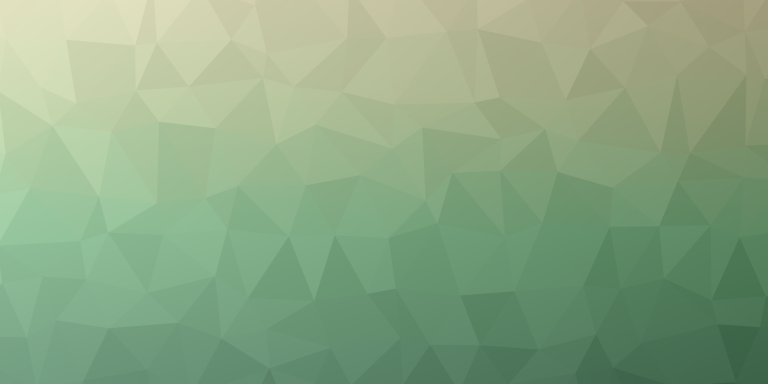
Give the GLSL for this background, as a WebGL 1 fragment shader.

```glsl
precision highp float;

uniform vec2 u_resolution;

// Mesh, in units of the canvas height
const vec2 CELL = vec2(0.138, 0.128);
const float JITTER = 0.34;
const float ROW_SHIFT = 0.25;
const float SEED = 17.0;

// Shading of the facets
const float FACET_GRADIENT = 0.45;
const float FACET_CONTRAST = 0.045;

// Heights of the two inner colour stops
const float GREEN_LEVEL = 0.40;
const float SAND_LEVEL = 0.74;

// Colours from bottom to top, along the left and right sides
const vec3 LEFT_BASE = vec3(0.45, 0.62, 0.51);
const vec3 LEFT_GREEN = vec3(0.60, 0.79, 0.63);
const vec3 LEFT_SAND = vec3(0.80, 0.86, 0.70);
const vec3 LEFT_TOP = vec3(0.91, 0.91, 0.78);
const vec3 RIGHT_BASE = vec3(0.22, 0.37, 0.27);
const vec3 RIGHT_GREEN = vec3(0.33, 0.51, 0.36);
const vec3 RIGHT_SAND = vec3(0.54, 0.58, 0.43);
const vec3 RIGHT_TOP = vec3(0.63, 0.61, 0.48);

vec2 hash22(vec2 p) {
  vec3 q = fract((p.xyx + SEED) * vec3(0.1031, 0.1030, 0.0973));
  q += dot(q, q.yzx + 33.33);
  return fract((q.xx + q.yz) * q.zy);
}

vec3 ramp(vec3 base, vec3 green, vec3 sand, vec3 top, float y) {
  vec3 color = mix(base, green, clamp(y / GREEN_LEVEL, 0.0, 1.0));
  color = mix(color, sand, clamp((y - GREEN_LEVEL) / (SAND_LEVEL - GREEN_LEVEL), 0.0, 1.0));
  return mix(color, top, clamp((y - SAND_LEVEL) / (1.0 - SAND_LEVEL), 0.0, 1.0));
}

vec3 backdrop(vec2 p) {
  float x = clamp(p.x * u_resolution.y / u_resolution.x, 0.0, 1.0);
  vec3 left = ramp(LEFT_BASE, LEFT_GREEN, LEFT_SAND, LEFT_TOP, p.y);
  vec3 right = ramp(RIGHT_BASE, RIGHT_GREEN, RIGHT_SAND, RIGHT_TOP, p.y);
  return mix(left, right, x);
}

// Jittered grid point, with alternate rows staggered
vec2 meshPoint(vec2 id) {
  vec2 offset = (hash22(id) * 2.0 - 1.0) * JITTER;
  offset.x += (mod(id.y, 2.0) * 2.0 - 1.0) * ROW_SHIFT;
  return (id + offset) * CELL;
}

float cross2(vec2 a, vec2 b) {
  return a.x * b.y - a.y * b.x;
}

float edgeDistance(vec2 p, vec2 a, vec2 b) {
  return cross2(b - a, p - a) / length(b - a);
}

// Facet colour weighted by its coverage of the pixel
vec4 facet(vec2 p, vec2 a, vec2 b, vec2 c, float shade) {
  float side = sign(cross2(b - a, c - a));
  float inside = min(edgeDistance(p, a, b) * side,
                     min(edgeDistance(p, b, c) * side, edgeDistance(p, c, a) * side));
  float coverage = clamp(inside * u_resolution.y + 0.5, 0.0, 1.0);
  vec2 center = (a + b + c) / 3.0;
  vec3 color = backdrop(mix(center, p, FACET_GRADIENT));
  color += (shade - 0.5) * FACET_CONTRAST;
  return vec4(color, 1.0) * coverage;
}

void main() {
  vec2 p = gl_FragCoord.xy / u_resolution.y;
  vec2 home = floor(p / CELL);
  vec4 sum = vec4(backdrop(p), 1.0) * 0.001;

  // Split each nearby quad along its shorter diagonal
  for (int j = -1; j <= 1; j++) {
    for (int i = -1; i <= 1; i++) {
      vec2 id = home + vec2(float(i), float(j));
      vec2 a = meshPoint(id);
      vec2 b = meshPoint(id + vec2(1.0, 0.0));
      vec2 c = meshPoint(id + vec2(1.0, 1.0));
      vec2 d = meshPoint(id + vec2(0.0, 1.0));
      vec2 shade = hash22(id + 71.0);
      if (distance(a, c) < distance(b, d)) {
        sum += facet(p, a, b, c, shade.x) + facet(p, a, c, d, shade.y);
      } else {
        sum += facet(p, a, b, d, shade.x) + facet(p, b, c, d, shade.y);
      }
    }
  }

  gl_FragColor = vec4(sum.rgb / sum.a, 1.0);
}
```
